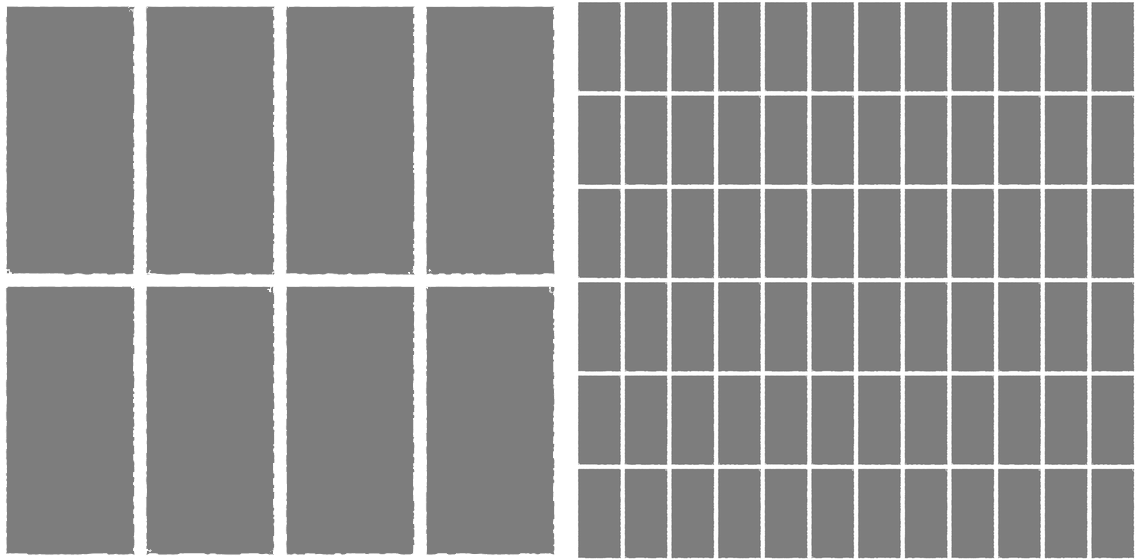
Left, the tile; right, the same tile 3 across and 3 down.
Write a Shadertoy shader that draws this pattern.

```glsl
// Tall grey tiles in a straight grid with white joints, frayed edges and chipped corners

const vec2 TILE_COUNT = vec2(4.0, 2.0);
const vec3 TILE_GREY = vec3(0.49);
const vec3 JOINT_WHITE = vec3(1.0);
const vec3 FRINGE_PALE = vec3(0.86);

// Integer hash giving two values from 0 to 1
vec2 hash2(ivec2 cell) {
    uvec2 h = uvec2(cell + 1024) * uvec2(1597334673u, 3812015801u);
    uint n = (h.x ^ h.y) * 1597334673u;
    n = (n ^ (n >> 15)) * 2246822519u;
    n ^= n >> 13;
    return vec2(n & 65535u, n >> 16) / 65535.0;
}

float cornerGradient(vec2 cell, vec2 offset, vec2 period) {
    float angle = 6.28318 * hash2(ivec2(mod(cell, period))).x;
    return dot(vec2(cos(angle), sin(angle)), offset);
}

// Gradient noise that wraps after a whole number of cells
float wrappedNoise(vec2 p, vec2 period) {
    vec2 cell = floor(p);
    vec2 f = p - cell;
    vec2 w = f * f * f * (f * (f * 6.0 - 15.0) + 10.0);
    vec2 e = vec2(1.0, 0.0);
    float low = mix(cornerGradient(cell, f, period),
                    cornerGradient(cell + e.xy, f - e.xy, period), w.x);
    float high = mix(cornerGradient(cell + e.yx, f - e.yx, period),
                     cornerGradient(cell + e.xx, f - e.xx, period), w.x);
    return mix(low, high, w.y);
}

// Distance to an edge eaten away by noise; each lane wears differently
float wornEdge(float dist, float along, float frequency, float lane, float depth) {
    float n = wrappedNoise(vec2(along * frequency, lane * 2.0 + 0.5), vec2(frequency, 128.0));
    return dist - depth * smoothstep(-0.12, 0.15, n);
}

float coverage(float dist, float blur) {
    return smoothstep(-blur, blur, dist);
}

// White specks scattered close to some of the corners
float cornerChips(vec2 uv, vec2 inset, ivec2 cornerId, float blur) {
    float reach = 0.012 * smoothstep(0.3, 1.0, hash2(cornerId + 300).y);
    float specks = wrappedNoise(uv * 200.0, vec2(200.0));
    return coverage(reach - length(inset), blur) * smoothstep(0.02, 0.2, specks);
}

void mainImage(out vec4 fragColor, in vec2 fragCoord) {
    vec2 uv = fragCoord / iResolution.xy;
    float blur = 0.6 / iResolution.y;

    // Position inside one tile, in canvas units
    vec2 id = floor(uv * TILE_COUNT);
    vec2 size = 1.0 / TILE_COUNT;
    vec2 q = uv - id * size;

    // Left and top stay crisp, right and bottom are ragged
    float left = wornEdge(q.x - 0.0115, uv.y, 120.0, id.x, 0.0009);
    float right = wornEdge(size.x - q.x - 0.0104, uv.y, 130.0, id.x + 10.0, 0.0020);
    float bottom = wornEdge(q.y - 0.0100, uv.x, 60.0, id.y + 20.0, 0.0020);
    float top = wornEdge(size.y - q.y - 0.0119, uv.x, 80.0, id.y + 30.0, 0.0003);
    float rough = min(min(left, right), bottom);

    // Broken pale fringe just outside the ragged edges
    float patches = smoothstep(-0.1, 0.1, wrappedNoise(uv * 128.0, vec2(128.0)));
    float fringe = coverage(min(rough + 0.0012, top), blur) * patches;
    vec3 color = mix(JOINT_WHITE, FRINGE_PALE, fringe);

    // Tile face with chipped corners
    vec2 inset = vec2(min(left, right), min(bottom, top));
    ivec2 cornerId = ivec2(id * 2.0 + step(0.5 * size, q));
    float face = coverage(min(rough, top), blur);
    face *= 1.0 - cornerChips(uv, inset, cornerId, blur);
    color = mix(color, TILE_GREY, face);

    fragColor = vec4(color, 1.0);
}
```
